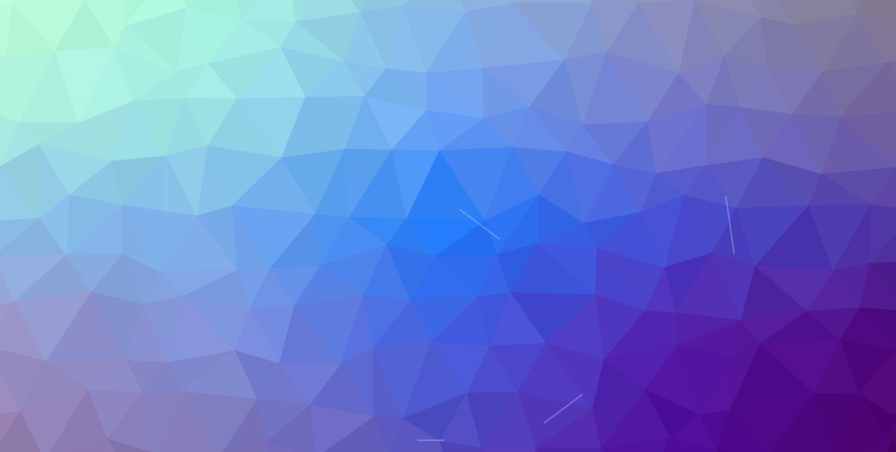
Reproduce this background procedurally as a Shadertoy shader.

```glsl
const vec2 CELL_SIZE = vec2(0.122, 0.108);
const float JITTER = 0.31;
const float TONE_VARIATION = 0.075;
const vec3 SEAM_COLOR = vec3(0.72, 0.78, 0.95);

vec2 hash2(vec2 p) {
    vec2 q = vec2(dot(p, vec2(127.1, 311.7)), dot(p, vec2(269.5, 183.3)));
    return 2.0 * fract(sin(q) * 43758.5) - 1.0;
}

float gradientNoise(vec2 p) {
    vec2 i = floor(p), f = fract(p);
    vec2 u = f * f * (3.0 - 2.0 * f);
    vec2 e = vec2(1.0, 0.0);
    float low = mix(dot(hash2(i), f), dot(hash2(i + e), f - e), u.x);
    float high = mix(dot(hash2(i + e.yx), f - e.yx),
                     dot(hash2(i + 1.0), f - 1.0), u.x);
    return mix(low, high, u.y);
}

// Five evenly spaced stops blended along t
vec3 fiveStops(float t, vec3 a, vec3 b, vec3 c, vec3 d, vec3 e) {
    float s = clamp(t, 0.0, 1.0) * 4.0;
    vec3 color = mix(a, b, clamp(s, 0.0, 1.0));
    color = mix(color, c, clamp(s - 1.0, 0.0, 1.0));
    color = mix(color, d, clamp(s - 2.0, 0.0, 1.0));
    return mix(color, e, clamp(s - 3.0, 0.0, 1.0));
}

// Mint, blue, violet and grey colour field
vec3 colorField(vec2 uv) {
    vec3 bottom = fiveStops(uv.x, vec3(0.58, 0.49, 0.68), vec3(0.50, 0.46, 0.71),
        vec3(0.33, 0.30, 0.74), vec3(0.31, 0.04, 0.61), vec3(0.29, 0.0, 0.40));
    vec3 lower = fiveStops(uv.x, vec3(0.62, 0.59, 0.79), vec3(0.49, 0.56, 0.85),
        vec3(0.26, 0.36, 0.88), vec3(0.34, 0.12, 0.67), vec3(0.32, 0.03, 0.49));
    vec3 middle = fiveStops(uv.x, vec3(0.54, 0.74, 0.90), vec3(0.48, 0.69, 0.93),
        vec3(0.11, 0.47, 0.98), vec3(0.28, 0.31, 0.83), vec3(0.31, 0.21, 0.64));
    vec3 upper = fiveStops(uv.x, vec3(0.68, 0.95, 0.87), vec3(0.60, 0.88, 0.89),
        vec3(0.42, 0.63, 0.96), vec3(0.45, 0.47, 0.80), vec3(0.46, 0.40, 0.62));
    vec3 top = fiveStops(uv.x, vec3(0.76, 1.0, 0.85), vec3(0.66, 0.97, 0.88),
        vec3(0.54, 0.72, 0.90), vec3(0.56, 0.57, 0.73), vec3(0.50, 0.47, 0.55));
    return fiveStops(uv.y, bottom, lower, middle, upper, top);
}

// Jittered lattice with alternate rows staggered
vec2 meshVertex(vec2 id) {
    vec2 stagger = vec2(0.5 * mod(id.y, 2.0), 0.0);
    return (id + stagger + JITTER * hash2(id)) * CELL_SIZE;
}

float edgeDistance(vec2 p, vec2 a, vec2 b) {
    vec2 e = b - a, q = p - a;
    return (e.x * q.y - e.y * q.x) / length(e);
}

// Flat facet colour in rgb, weighted by its coverage in a
vec4 facet(vec2 p, vec2 a, vec2 b, vec2 c, float aspect, float pixel) {
    float inside = min(edgeDistance(p, a, b),
                       min(edgeDistance(p, b, c), edgeDistance(p, c, a)));
    float coverage = clamp(0.5 + inside / pixel, 0.0, 1.0);
    if (coverage <= 0.0) return vec4(0.0);
    vec2 center = (a + b + c) / 3.0;
    float tone = TONE_VARIATION * gradientNoise(center * 17.0);
    vec3 color = colorField(center / vec2(aspect, 1.0)) + tone;
    return vec4(color, 1.0) * coverage;
}

vec3 facetMesh(vec2 p, float aspect, float pixel) {
    vec2 cell = floor(p / CELL_SIZE);
    vec4 total = vec4(0.0);
    for (int y = -1; y <= 1; y++) {
        for (int x = -1; x <= 1; x++) {
            vec2 id = cell + vec2(x, y);
            vec2 a = meshVertex(id), b = meshVertex(id + vec2(1.0, 0.0));
            vec2 c = meshVertex(id + 1.0), d = meshVertex(id + vec2(0.0, 1.0));
            // Split each quad along its shorter diagonal
            bool splitAC = distance(a, c) < distance(b, d);
            total += facet(p, a, b, splitAC ? c : d, aspect, pixel);
            total += facet(p, splitAC ? a : b, c, d, aspect, pixel);
        }
    }
    return total.rgb / max(total.a, 0.001);
}

float segmentDistance(vec2 p, vec2 a, vec2 b) {
    vec2 q = p - a, e = b - a;
    return length(q - e * clamp(dot(q, e) / dot(e, e), 0.0, 1.0));
}

// Sparse hairline seams
float seamMask(vec2 p, float pixel) {
    vec4 seams[5] = vec4[5](
        vec4(0.368, 0.632, 0.368, 0.526), vec4(1.018, 0.536, 1.104, 0.472),
        vec4(1.606, 0.565, 1.624, 0.440), vec4(1.288, 0.127, 1.205, 0.065),
        vec4(0.925, 0.026, 0.982, 0.026));
    float nearest = 10.0;
    for (int i = 0; i < 5; i++)
        nearest = min(nearest, segmentDistance(p, seams[i].xy, seams[i].zw));
    return 1.0 - smoothstep(0.0, 0.001 + pixel, nearest);
}

void mainImage(out vec4 fragColor, in vec2 fragCoord) {
    float pixel = 1.0 / iResolution.y;
    float aspect = iResolution.x * pixel;
    vec2 p = fragCoord * pixel;
    vec3 color = facetMesh(p, aspect, pixel);
    color = mix(color, SEAM_COLOR, 0.4 * seamMask(p, pixel));
    fragColor = vec4(clamp(color, 0.0, 1.0), 1.0);
}
```
